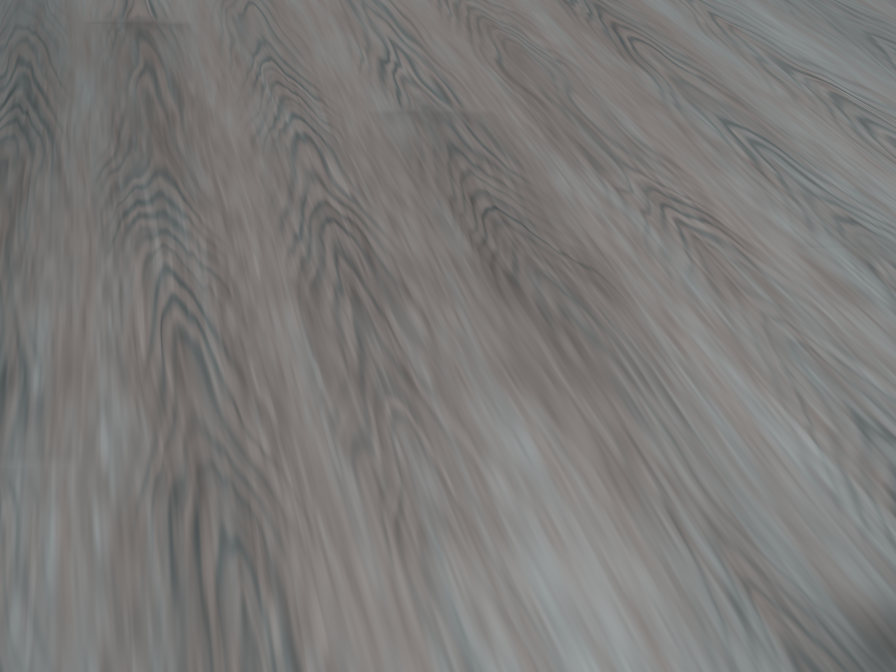
A WebGL 2 fragment shader for this texture:

```glsl
#version 300 es
precision highp float;

uniform vec2 u_resolution;
out vec4 fragColor;

// Perspective and board layout, in canvas heights
const vec2 VANISHING_POINT = vec2(0.104, 1.67);
const float PLANK_WIDTH = 0.25;
const float PLANK_ORIGIN = 0.02;
const float PLANK_LENGTH = 1.6;
const float JOINT_START = -0.182;
const float JOINT_STAGGER = 0.686;

// Grain
const float RING_ACROSS = 12.0;
const float RING_ALONG = 15.0;
const float RING_WANDER = 5.5;
const float RING_CONTRAST = 0.1;
const float HEART_DARKENING = 0.058;
const float STREAK_CONTRAST = 0.085;
const float STRAND_LIGHT = 0.04;
const float BOARD_CONTRAST = 0.016;

// Colour
const float BASE_TONE = 0.468;
const float LIGHT_CONTRAST = 1.25;
const vec3 WARM_TINT = vec3(0.018, -0.003, -0.013);
const vec3 COOL_TINT = vec3(-0.014, 0.006, 0.007);

float hash(vec2 p) {
    return fract(sin(dot(p, vec2(127.1, 311.7))) * 43758.5453);
}

float noise(vec2 p) {
    vec2 cell = floor(p);
    vec2 f = fract(p);
    f = f * f * (3.0 - 2.0 * f);
    return mix(mix(hash(cell), hash(cell + vec2(1.0, 0.0)), f.x),
               mix(hash(cell + vec2(0.0, 1.0)), hash(cell + 1.0), f.x), f.y);
}

float glow(vec2 p, vec2 centre, float radius) {
    vec2 d = (p - centre) / radius;
    return exp(-dot(d, d));
}

float boardTone(float plank, float row) {
    return -cos(2.4 * (plank - 2.0) + 4.0 * (row + 1.0));
}

// Stretched fibres, centred on zero
float fibre(vec2 p, float across, float along) {
    return noise(p * vec2(across, along) + across) - 0.5;
}

void main() {
    vec2 p = gl_FragCoord.xy / u_resolution.y;

    // Floor coordinates: x across the planks, y along them
    float depth = 1.0 / (VANISHING_POINT.y - p.y);
    vec2 ground = vec2((p.x - VANISHING_POINT.x) * depth, depth);

    // Staggered boards
    float lane = (ground.x - PLANK_ORIGIN) / PLANK_WIDTH;
    float plank = floor(lane);
    float across = lane - plank - 0.5;
    float run = (ground.y - JOINT_START - JOINT_STAGGER * plank) / PLANK_LENGTH;
    float row = floor(run);
    float along = run - row;
    float jointDistance = min(along, 1.0 - along) * PLANK_LENGTH;
    float jointFade = smoothstep(0.0, 0.03, jointDistance);
    float seed = plank * 17.3 + row * 31.7;

    // Long fibres, bent slightly with the grain
    float wobble = noise(vec2(lane * 7.0, ground.y * 13.0 + seed)) - 0.5;
    float sway = noise(vec2(lane * 3.0, ground.y * 7.0)) - 0.5;
    vec2 bent = ground + vec2(0.016 * sway, 0.0);
    float broad = fibre(bent, 24.0, 5.0);
    float medium = fibre(bent, 61.0, 12.0);
    float fine = fibre(bent, 127.0, 22.0);
    float hair = fibre(bent, 225.0, 32.0);
    float fineFade = 1.0 - smoothstep(0.85, 1.45, depth);
    float streaks = 0.35 * broad + 0.4 * medium
                  + (0.55 * fine + 0.75 * hair) * (0.3 + 0.7 * fineFade);

    // Arched growth rings of uneven strength, frayed by the fibres
    float wander = noise(vec2(seed, ground.y * 5.0)) - 0.5;
    float x = across + 0.16 * wander;
    float phase = RING_ACROSS * sqrt(x * x + 0.002) + RING_ALONG * ground.y
                + RING_WANDER * noise(vec2(seed + 5.0, ground.y * 4.5))
                + 1.2 * wobble + 0.35 * medium + 0.35 * fine;
    float drift = ground.y * 9.0 + lane * 3.0 + seed;
    float uneven = noise(vec2(phase * 1.3, drift));
    float ringWave = 0.5 + 0.5 * cos(6.28318 * phase + 2.5 * uneven);
    float rings = 0.3 - ringWave * ringWave * (0.25 + 0.9 * uneven)
                + 0.55 * (noise(vec2(phase * 3.6 + 30.0, drift * 1.6)) - 0.5);
    float heart = 1.0 - smoothstep(0.06, 0.48, abs(x) + 0.14 * wobble);
    heart *= 1.0 - smoothstep(0.36, 0.5, abs(across));
    float patches = noise(vec2(lane * 2.5 + 9.0, ground.y * 9.0));
    float ringShade = heart * jointFade * (0.35 + 0.8 * patches) * rings;
    float strand = smoothstep(0.68, 0.92, noise(bent * vec2(120.0, 16.0) + 40.0))
                 * smoothstep(0.3, 0.75, patches) * (0.3 + 0.7 * fineFade);

    // Board tone, softened at the joints
    float tone = mix(boardTone(plank, row - 1.0), boardTone(plank, row),
                     smoothstep(0.0, 0.012, along * PLANK_LENGTH));
    tone *= 1.0 - smoothstep(0.42, 0.5, abs(across));

    // Uneven room light
    float light = 0.065 * glow(p, vec2(0.85, 0.03), 0.38)
                + 0.03 * glow(p, vec2(1.3, 0.6), 0.4)
                - 0.022 * glow(p, vec2(0.72, 0.65), 0.35)
                - 0.04 * glow(p, vec2(0.0, 0.85), 0.3)
                - 0.1 * glow(p, vec2(1.34, 0.04), 0.07);

    float value = BASE_TONE + LIGHT_CONTRAST * light + BOARD_CONTRAST * tone
                + HEART_DARKENING * (0.42 - heart * (0.6 + 0.5 * patches))
                + RING_CONTRAST * ringShade
                + STREAK_CONTRAST * streaks + STRAND_LIGHT * strand;

    // Warm middle tones, cooler rim, rings and extremes
    float rim = smoothstep(0.3, 0.8, distance(p, vec2(0.62, 0.55)));
    float coolness = 0.04 + 0.65 * rim - 0.8 * ringShade + 0.15 * heart
                   + 2.5 * abs(value - BASE_TONE)
                   + 0.6 * broad + 0.6 * medium + 0.4 * fine;
    vec3 colour = value + mix(WARM_TINT, COOL_TINT, clamp(coolness, 0.0, 1.0));
    fragColor = vec4(colour, 1.0);
}
```
